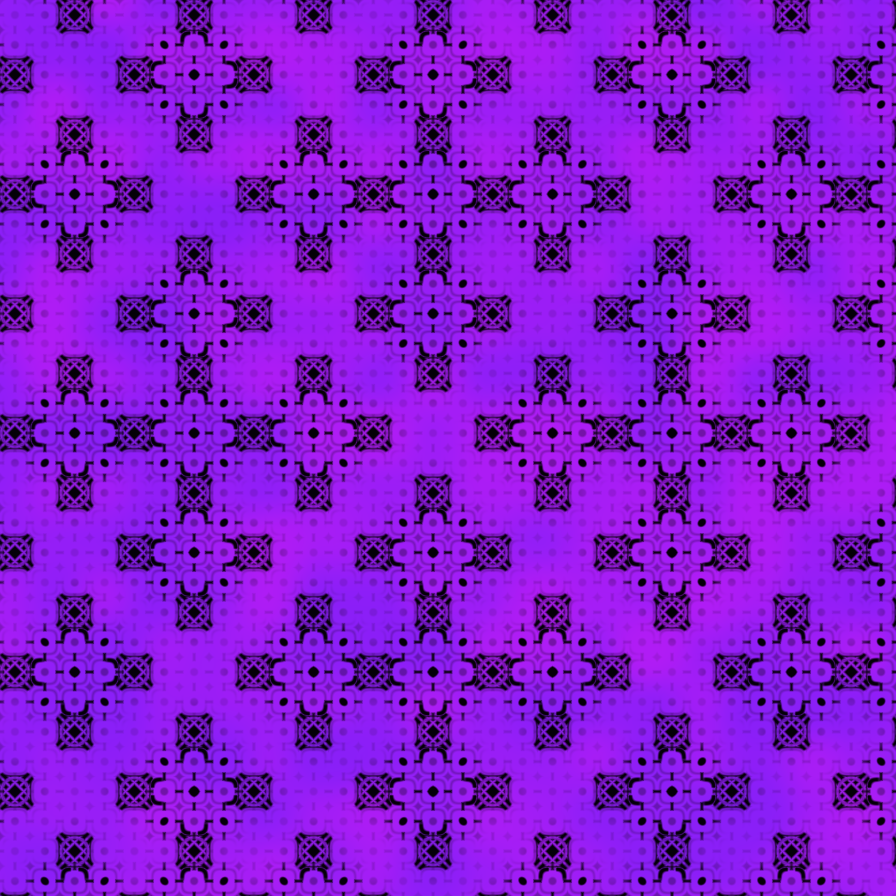
Write a three.js fragment shader that draws this pattern.

```glsl
// Violet lacework on a 30 by 30 grid of small tiles: black dotted rosettes and
// latticed rings gather into diamonds around every fourth tile. Folded distance
// functions cut the black, and value noise drifts the violet between hues.
#define TILES 30.0
#define CENTER vec2(14.5, 15.5)
#define SPACING 4.0
#define SOFT 0.045
#define COOL vec3(0.54, 0.12, 0.97)
#define WARM vec3(0.69, 0.11, 0.96)
#define BLACK vec3(0.015, 0.0, 0.03)
#define FAINT 0.35

varying vec2 vUv;

float hash(vec2 p) {
  return fract(sin(dot(p, vec2(127.1, 311.7))) * 43758.545);
}

float noise(vec2 p) {
  vec2 i = floor(p), f = fract(p);
  f = f * f * (3.0 - 2.0 * f);
  vec2 x = vec2(1.0, 0.0);
  return mix(mix(hash(i), hash(i + x), f.x),
             mix(hash(i + x.yx), hash(i + x.xx), f.x), f.y);
}

float fill(float d) { return 1.0 - smoothstep(-SOFT, SOFT, d); }
float stroke(float d, float halfWidth) { return fill(abs(d) - halfWidth); }

float box(vec2 p, vec2 size) {
  vec2 d = abs(p) - size;
  return length(max(d, 0.0)) + min(max(d.x, d.y), 0.0);
}

// Radius whose level curves are rounded squares
float squircle(vec2 p) {
  p *= p;
  return sqrt(sqrt(dot(p, p)));
}

// Fold into the octant where x >= y >= 0
vec2 octant(vec2 p) {
  p = abs(p);
  return vec2(max(p.x, p.y), min(p.x, p.y));
}

// Nodes are dark on a checkerboard, repeated at twice the scale
float darkNode(vec2 n) {
  float odd = mod(n.x + n.y, 2.0);
  float bothEven = (1.0 - odd) * (1.0 - mod(n.x, 2.0));
  return max(odd, bothEven * mod((n.x + n.y) * 0.5, 2.0));
}

// Centre dot, four corner dots and half-open square rings
float rosette(vec2 b) {
  float ink = fill(mix(length(b), b.x + b.y, 0.4) - 0.19);
  vec2 k = b - 1.0;
  ink = max(ink, fill(length(vec2(k.x + k.y, (k.x - k.y) * 1.3)) * 0.707 - 0.15));
  vec2 r = b - vec2(1.0, 0.0);
  float corners = stroke(squircle(r) - 0.40, 0.065)
                * smoothstep(-0.05, 0.15, r.x) * smoothstep(0.09, 0.16, r.y);
  return max(ink, corners);
}

// Black petals behind violet rings and a slanted lattice
float latticedRing(vec2 c) {
  vec2 o = octant(c);
  float star = fill(length(o) - 0.76);
  star *= 1.0 - fill(squircle(o - vec2(1.0, 0.0)) - 0.46);
  star *= 1.0 - fill(length(o - 1.0) - 0.50);
  float lines = stroke(length(o) - 0.45, 0.06);
  lines = max(lines, stroke((o.x + o.y - 0.30) * 0.707, 0.045));
  lines = max(lines, stroke((o.x - o.y - 0.30) * 0.707, 0.045) * fill(o.x - 0.5));
  lines = max(lines, stroke((o.x - o.y) * 0.707, 0.045) * step(0.3, o.x + o.y));
  return star * (1.0 - 0.92 * lines);
}

void main() {
  vec2 q = vUv * TILES - CENTER;
  vec2 f = fract(q + 0.5) - 0.5;
  vec2 node = floor(q / SPACING + 0.5);
  vec2 b = octant(q - node * SPACING);
  vec2 c = b - vec2(SPACING * 0.5, 0.0);

  // Darkness fades out from dark nodes and latticed rings
  float nodeGloom = darkNode(node) * smoothstep(2.0, 1.2, b.x);
  float gloom = max(nodeGloom, smoothstep(1.4, 0.5, length(c)));
  float tone = mix(FAINT, 1.0, gloom);

  // Translucent tile rings, centre spots and ticks across tile edges
  float r = squircle(f);
  float rings = 0.24 * stroke(r - 0.40, 0.035) * gloom
              + 0.32 * fill(length(f) - 0.13)
              + 0.28 * fill(0.61 - length(f));
  float ticks = fill(box(octant(f) - vec2(0.5, 0.0), vec2(0.13, 0.045)));
  float shade = 1.0 - tone * rings;
  shade *= 1.0 - ticks * mix(0.14, 0.9, nodeGloom);

  // Cut the black figures
  float ink = max(darkNode(node) * rosette(b), latticedRing(c));

  // Hue drift in clouds about two tiles wide
  float drift = 0.45 * noise(q * 0.3 + 7.0) + 0.55 * noise(q * 0.55 + 31.0);
  vec3 violet = mix(COOL, WARM, smoothstep(0.1, 0.9, drift));
  gl_FragColor = vec4(mix(violet * shade, BLACK, ink), 1.0);
}
```
